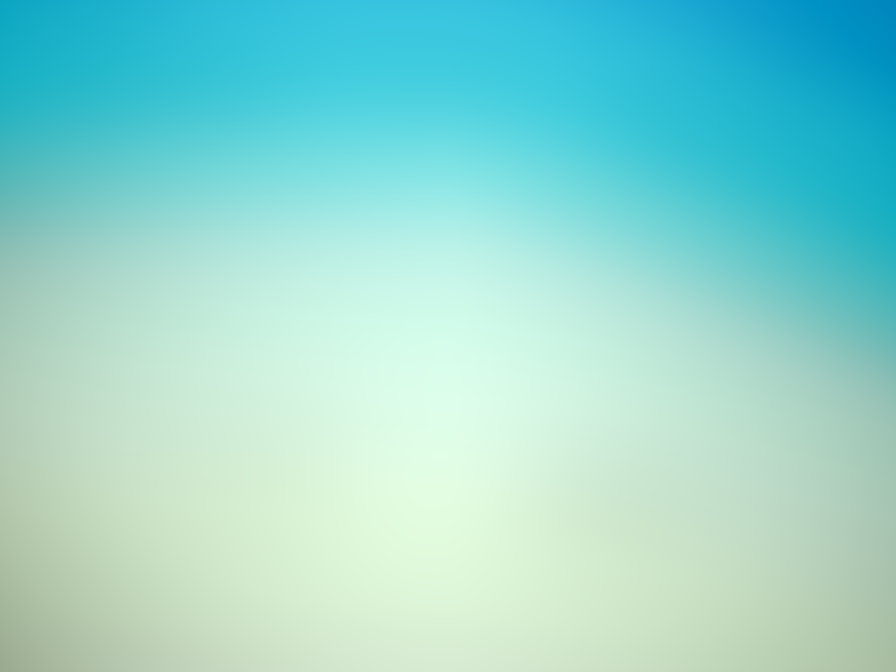
Reproduce this background procedurally as a Shadertoy shader.

```glsl
// Soft out-of-focus sky: deep cyan above, melting into pale mint and sage.
// A smooth colour ramp is sampled along a bent vertical axis, then the
// sides are darkened and faint broad patches of light are laid on top.

const int STOPS = 11;
const vec3 skyRamp[STOPS] = vec3[STOPS](
    vec3(0.09, 0.64, 0.86), vec3(0.15, 0.68, 0.865), vec3(0.22, 0.77, 0.88),
    vec3(0.28, 0.815, 0.88), vec3(0.50, 0.89, 0.895), vec3(0.74, 0.95, 0.91),
    vec3(0.83, 0.99, 0.92), vec3(0.875, 1.0, 0.92), vec3(0.895, 1.0, 0.89),
    vec3(0.875, 0.97, 0.855), vec3(0.84, 0.92, 0.82));

vec3 rampStop(int i) {
    return skyRamp[clamp(i, 0, STOPS - 1)];
}

// Catmull-Rom blend through evenly spaced stops, depth from -0.25 to 1
vec3 sampleSky(float depth) {
    float s = clamp((depth + 0.25) * 8.0, 0.0, 9.999);
    int i = int(s);
    float t = fract(s);
    vec3 a = rampStop(i - 1), b = rampStop(i);
    vec3 c = rampStop(i + 1), d = rampStop(i + 2);
    return b + 0.5 * t * (c - a + t * (2.0 * a - 5.0 * b + 4.0 * c - d
             + t * (3.0 * (b - c) + d - a)));
}

float softSpot(vec2 p, vec2 centre, vec2 radius) {
    vec2 q = (p - centre) / radius;
    return exp(-dot(q, q));
}

float hash(vec2 p) {
    return fract(sin(dot(p, vec2(127.1, 311.7))) * 43758.5);
}

float noise(vec2 p) {
    vec2 i = floor(p), f = fract(p);
    f = f * f * (3.0 - 2.0 * f);
    return mix(mix(hash(i), hash(i + vec2(1, 0)), f.x),
               mix(hash(i + vec2(0, 1)), hash(i + vec2(1, 1)), f.x), f.y);
}

void mainImage(out vec4 fragColor, in vec2 fragCoord) {
    vec2 uv = fragCoord / iResolution.xy;
    float down = 1.0 - uv.y;
    float side = abs(2.0 * uv.x - 1.0);
    bool onRight = uv.x > 0.5;

    // The blue sinks much lower on the right
    float sink = onRight ? 0.22 * pow(side, 1.3) : 0.015 * side * side;
    float depth = down - sink;
    vec3 colour = sampleSky(depth);

    // Side shading: spares green and blue in the sky, greys the lower part
    float shade = pow(side, onRight ? 1.4 : 1.9);
    vec3 loss = mix(vec3(0.17, 0.12, 0.12), vec3(0.17, 0.20, 0.205),
                    smoothstep(0.08, 0.35, depth));
    loss += vec3(0.07, 0.06, 0.05) * smoothstep(0.55, 1.0, down);
    colour -= loss * shade;

    // Broad dim patches beside the pale central light
    colour -= vec3(0.035, 0.04, 0.04) * softSpot(uv, vec2(0.67, 0.25), vec2(0.13, 0.12));
    colour -= vec3(0.02, 0.025, 0.03) * softSpot(uv, vec2(0.31, 0.31), vec2(0.13, 0.14));

    // Slight mottling in the upper sky
    float mottle = noise(uv * vec2(8.0, 6.0)) - 0.5;
    colour += 0.015 * mottle * smoothstep(0.6, 0.9, uv.y);

    fragColor = vec4(clamp(colour, 0.0, 1.0), 1.0);
}
```
